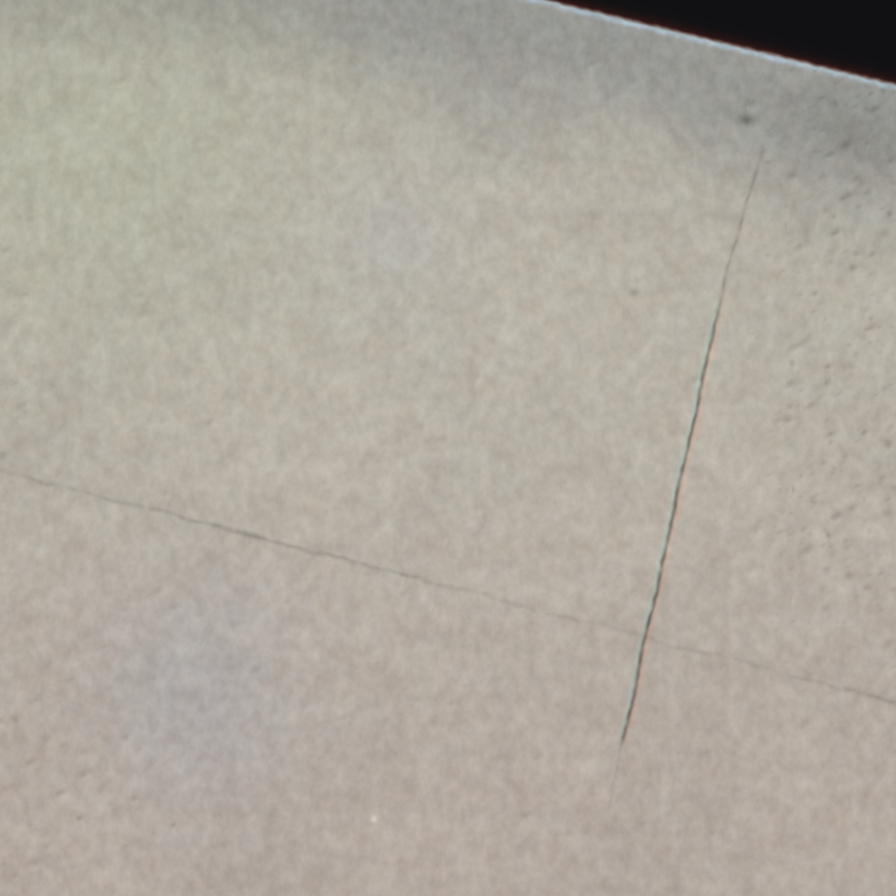
This texture is drawn by a WebGL 2 fragment shader. Its source:

```glsl
#version 300 es
precision highp float;
// A worn concrete slab with a dark void beyond its upper right edge.
// Broad gaussian tints and layered gradient noise form the surface;
// distances to lines give the edge and two cracks, a hashed grid the pits.
uniform vec2 u_resolution;
out vec4 fragColor;

vec2 hash2(vec2 p) {
    vec3 q = fract(vec3(p.xyx) * vec3(0.1031, 0.1030, 0.0973));
    q += dot(q, q.yzx + 33.33);
    return fract((q.xx + q.yz) * q.zy);
}

float cornerDot(vec2 cell, vec2 corner, vec2 f) {
    float angle = 6.2832 * hash2(cell + corner).x;
    return dot(vec2(cos(angle), sin(angle)), f - corner);
}

float gradientNoise(vec2 p) {
    vec2 i = floor(p), f = p - i;
    vec2 w = f * f * f * (f * (f * 6.0 - 15.0) + 10.0);
    float low = mix(cornerDot(i, vec2(0, 0), f), cornerDot(i, vec2(1, 0), f), w.x);
    float high = mix(cornerDot(i, vec2(0, 1), f), cornerDot(i, vec2(1, 1), f), w.x);
    return mix(low, high, w.y);
}

float fbm(vec2 p) {
    float sum = 0.0, amplitude = 0.5;
    for (int i = 0; i < 4; i++) {
        sum += amplitude * gradientNoise(p);
        p = mat2(1.6, 1.2, -1.2, 1.6) * p + 17.3;
        amplitude *= 0.55;
    }
    return sum;
}

// Soft elliptical spot, 1 at its centre
float blob(vec2 p, vec2 centre, vec2 radius) {
    vec2 d = (p - centre) / radius;
    return exp(-dot(d, d));
}

float lineGlow(float d, float width) {
    return exp(-d * d / (width * width));
}

// Small slanted pits; x is the shadow, y the lit rim
vec2 pits(vec2 p, float scale, float density) {
    vec2 cell = floor(p * scale), result = vec2(0.0);
    for (int j = -1; j <= 1; j++)
    for (int i = -1; i <= 1; i++) {
        vec2 id = cell + vec2(i, j);
        vec2 rnd = hash2(id + 71.0), size = hash2(id + 139.0);
        vec2 d = p * scale - id - 0.15 - 0.7 * hash2(id);
        d = mat2(0.88, -0.47, 0.47, 0.88) * d;
        vec2 radius = vec2(0.14 + 0.24 * size.x, 0.13 + 0.12 * size.y);
        float present = step(rnd.x, density) * (0.25 + 0.75 * rnd.y);
        result += present * vec2(blob(d, vec2(0.0), radius), blob(d, vec2(0.05, -0.28), radius));
    }
    return result;
}

vec3 slabColor(vec2 p, float edge) {
    // Broad tints: green upper left, pinkish below, cool patches
    vec3 color = mix(vec3(0.698, 0.658, 0.622), vec3(0.710, 0.688, 0.642), smoothstep(0.05, 0.7, p.y));
    color += vec3(-0.014, 0.008, -0.012) * blob(p, vec2(0.1, 0.84), vec2(0.26, 0.22));
    color += vec3(-0.020, -0.004, 0.022) * blob(p, vec2(0.22, 0.22), vec2(0.11, 0.13));
    color += vec3(-0.004, 0.002, 0.020) * blob(p, vec2(0.43, 0.74), vec2(0.09, 0.08));
    color += 0.014 * blob(p, vec2(0.5, 0.5), vec2(0.4, 0.35));

    // Cool shade along the upper edge
    float cloud = fbm(p * 5.0);
    float shade = smoothstep(-0.23, -0.01, edge + 0.14 * cloud) * smoothstep(0.05, 0.5, p.x);
    color -= vec3(0.122, 0.098, 0.070) * shade;
    color -= vec3(0.075, 0.068, 0.055) * smoothstep(0.9, 1.03, p.y) * (1.0 - shade);
    color -= 0.045 * blob(p, vec2(0.96, 0.85), vec2(0.08, 0.05));

    // Mottling and grain
    color += vec3(0.035, 0.03, 0.025) * cloud;
    color += vec3(0.05, 0.065, 0.065) * fbm(p * 22.0 + 5.0);
    color += 0.085 * fbm(p * vec2(75.0, 60.0) + 31.0);
    color += vec3(0.010, 0.0, -0.008) * gradientNoise(p * 40.0 + 9.0);
    return color;
}

void main() {
    vec2 p = gl_FragCoord.xy / u_resolution;
    float pixel = 1.0 / u_resolution.y;
    float edge = (p.y - 1.0 + 0.242 * (p.x - 0.612)) / 1.029;
    vec3 color = slabColor(p, edge);

    // Pits gather at the right, the left rim and the lower left
    float worn = smoothstep(0.78, 0.93, p.x) * smoothstep(0.2, 0.4, p.y);
    worn += 0.8 * smoothstep(0.06, 0.0, p.x) * smoothstep(0.4, 0.5, p.y) * smoothstep(0.85, 0.7, p.y);
    worn += 0.6 * blob(p, vec2(0.0, 0.1), vec2(0.18, 0.16));
    vec2 pit = pits(p, 48.0, 0.05 + 0.28 * worn) + 0.5 * pits(p + 3.7, 80.0, 0.06 + 0.28 * worn);
    color += vec3(-0.13, -0.135, -0.13) * pit.x * (0.3 + 0.45 * worn) + 0.022 * pit.y;
    color -= 0.15 * blob(p, vec2(0.833, 0.866), vec2(0.010, 0.006));
    color -= 0.09 * blob(p, vec2(0.707, 0.674), vec2(0.006, 0.005));
    color += 0.12 * blob(p, vec2(0.417, 0.086), vec2(0.004));

    // Long shallow crack, broken and fading to the right
    float rough = gradientNoise(p * 95.0 + 3.0);
    float wobble = 0.006 * gradientNoise(vec2(p.x * 14.0, 2.0)) + 0.003 * gradientNoise(p * 50.0);
    float across = (p.y - 0.475 + 0.259 * p.x + wobble) / 1.033;
    float strength = 0.32 + 0.5 * blob(p, vec2(0.31, 0.39), vec2(0.16, 0.2)) + 0.25 * smoothstep(0.85, 1.0, p.x);
    strength *= max(0.85 + 1.1 * gradientNoise(vec2(p.x * 34.0, 8.0)) + 0.7 * rough, 0.0);
    color -= vec3(0.125, 0.115, 0.105) * strength * lineGlow(across, 0.0029);

    // Steep crack with cool and warm colour fringes
    float offset = p.x - 0.694 - 0.2206 * (p.y - 0.167) - 0.08 * max(p.y - 0.7, 0.0);
    offset = offset / 1.024 + 0.003 * gradientNoise(vec2(p.y * 16.0, 4.0)) + 0.0012 * rough;
    float deep = smoothstep(0.155, 0.19, p.y) * smoothstep(0.69, 0.62, p.y);
    float faint = smoothstep(0.06, 0.12, p.y) * smoothstep(0.85, 0.8, p.y) * (0.18 + 0.24 * step(0.5, p.y));
    faint *= clamp(0.8 + 1.6 * gradientNoise(vec2(p.y * 45.0, 6.0)), 0.0, 1.0);
    float broken = 0.85 + 0.6 * gradientNoise(vec2(p.y * 70.0, 11.0)) + 0.35 * rough;
    color -= vec3(0.23, 0.235, 0.225) * max(deep * broken, faint) * lineGlow(offset, 0.0023);
    color += vec3(-0.02, 0.035, 0.04) * deep * lineGlow(offset + 0.0042, 0.0026);
    color += vec3(0.045, -0.005, -0.02) * deep * lineGlow(offset - 0.0042, 0.0024);

    // Dark void, pale blue rim and red fringe
    float ragged = edge + 0.0015 * rough;
    color += vec3(0.07, 0.13, 0.19) * (0.9 + 0.5 * rough) * lineGlow(ragged + 0.004, 0.0035);
    vec3 voidColor = vec3(0.065, 0.065, 0.075) + vec3(0.20, 0.05, 0.02) * exp(-max(ragged, 0.0) / 0.005);
    color = mix(color, voidColor, smoothstep(-0.002 - pixel, 0.002 + pixel, ragged));
    fragColor = vec4(clamp(color, 0.0, 1.0), 1.0);
}
```
